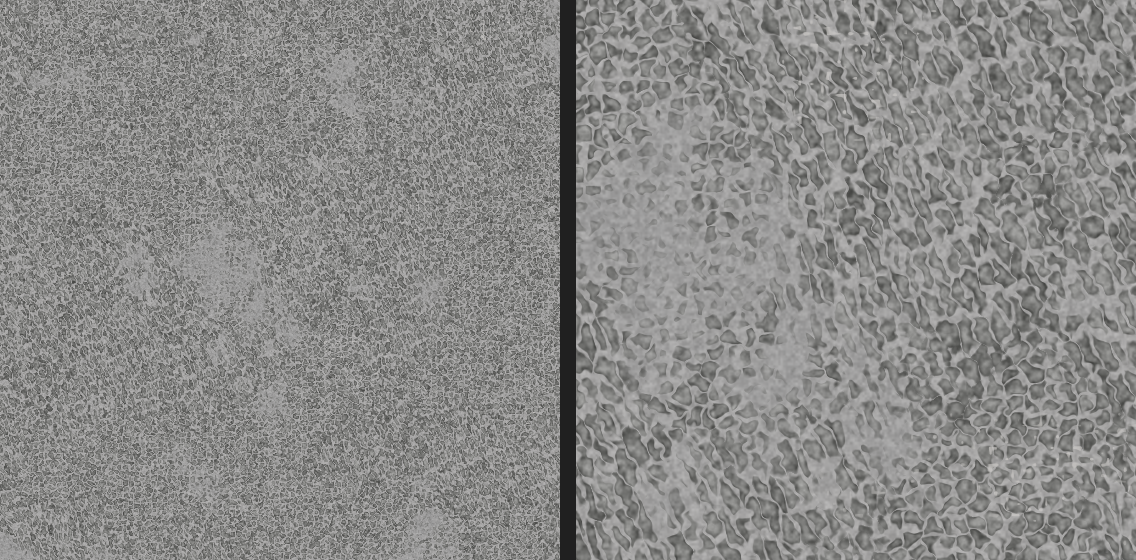
Left, the full canvas; right, a detail of the centre.
A three.js fragment shader for this texture:

```glsl
// Grey worn leather-like stone: dark pits in a pale net, slanted streaks and smooth bald patches.
varying vec2 vUv;

const vec3 NET_COLOR = vec3(0.650, 0.646, 0.644);
const vec3 PIT_DARK = vec3(0.315, 0.317, 0.308);
const vec3 PIT_PALE = vec3(0.595, 0.595, 0.587);
const vec3 PATCH_COLOR = vec3(0.612, 0.610, 0.610);
const vec3 FLECK_COLOR = vec3(0.80, 0.79, 0.78);

const float PIT_COUNT = 100.0;                  // round pits across the canvas
const vec2 STREAK_COUNT = vec2(124.0, 46.0);    // streaks across and along their slant
const vec2 STREAK_DIRECTION = vec2(0.42, -0.907);
const float WARP = 0.55;                        // raggedness of the outlines, in pits
const float NET_WIDTH = 0.20;
const float EDGE_SOFTNESS = 0.11;
const float GRAIN_SCALE = 400.0;
const float GRAIN_STRENGTH = 0.16;

float hash(vec2 p) {
  vec3 q = fract(vec3(p.xyx) * 0.1031);
  q += dot(q, q.yzx + 33.33);
  return fract((q.x + q.y) * q.z);
}

vec2 hash2(vec2 p) {
  return vec2(hash(p), hash(p + 71.7));
}

float noise(vec2 p) {
  vec2 cell = floor(p);
  vec2 f = fract(p);
  f = f * f * (3.0 - 2.0 * f);
  float low = mix(hash(cell), hash(cell + vec2(1.0, 0.0)), f.x);
  float high = mix(hash(cell + vec2(0.0, 1.0)), hash(cell + 1.0), f.x);
  return mix(low, high, f.y);
}

float fbm(vec2 p) {
  float sum = 0.0;
  float weight = 0.533;
  for (int i = 0; i < 4; i++) {
    sum += weight * noise(p);
    p = mat2(1.6, 1.2, -1.2, 1.6) * p + 17.3;
    weight *= 0.5;
  }
  return sum;
}

// Returns distance to the seed, gap to the second seed, and a random value per cell.
vec3 cells(vec2 p) {
  vec2 base = floor(p);
  float nearest = 9.0;
  float second = 9.0;
  float id = 0.0;
  for (int y = -1; y <= 1; y++) {
    for (int x = -1; x <= 1; x++) {
      vec2 cell = base + vec2(float(x), float(y));
      float d = length(cell + 0.1 + 0.8 * hash2(cell) - p);
      if (d < nearest) {
        second = nearest;
        nearest = d;
        id = hash(cell + 31.4);
      } else {
        second = min(second, d);
      }
    }
  }
  return vec3(nearest, second - nearest, id);
}

void main() {
  vec2 uv = vUv;

  // Large zones: where streaks run and where the surface is bald
  float streakZone = smoothstep(0.51, 0.59, fbm(uv * 5.5 + 40.0));
  float raggedness = noise(uv * 150.0) + noise(uv * 60.0) - 1.0;
  float patchZone = smoothstep(0.64, 0.86, fbm(uv * 8.0 + 8.0) + 0.10 * raggedness);

  // Round and stretched pits share one ragged warp
  vec2 warpPoint = uv * PIT_COUNT * 2.0;
  vec2 warp = WARP * (vec2(noise(warpPoint), noise(warpPoint + 53.0)) - 0.5);
  vec2 along = STREAK_DIRECTION;
  float bend = 0.012 * (noise(uv * 9.0) - 0.5);
  vec2 slanted = vec2(dot(uv, vec2(-along.y, along.x)) + bend, dot(uv, along));
  vec3 roundPit = cells(uv * PIT_COUNT + warp);
  vec3 streakPit = cells(slanted * STREAK_COUNT + warp * vec2(1.0, 0.5) + 200.0);
  vec3 pit = mix(roundPit, streakPit, streakZone);

  // Pit mask with an uneven, chipped net between the pits
  float chips = noise(uv * PIT_COUNT * 2.6 + 11.0) - 0.5;
  float netWidth = NET_WIDTH + 0.36 * chips + 0.12 * (pit.z - 0.5) + 0.30 * patchZone;
  float pitMask = smoothstep(netWidth - EDGE_SOFTNESS, netWidth + EDGE_SOFTNESS, pit.y);
  pitMask *= 1.0 - 0.65 * patchZone;

  // Pits are dark at the rim and paler, mottled, in the middle
  float middle = smoothstep(0.10, 0.50, pit.y - netWidth);
  float mottle = noise(uv * PIT_COUNT * 3.4 + 5.0);
  float paleness = 0.40 * middle + 0.32 * pit.z + 0.75 * mottle - 0.12;
  vec3 pitColor = mix(PIT_DARK, PIT_PALE, clamp(paleness, 0.0, 1.0));

  vec3 color = mix(NET_COLOR, PATCH_COLOR, patchZone);
  color = mix(color, pitColor, pitMask);

  // Fine grain and rare pale flecks
  float grain = 0.6 * noise(uv * GRAIN_SCALE) + 0.4 * noise(uv * GRAIN_SCALE * 1.7 + 7.0) - 0.5;
  color += GRAIN_STRENGTH * grain;
  float fleckZone = smoothstep(0.60, 0.76, fbm(uv * 8.0 + 60.0));
  float fleck = smoothstep(0.80, 0.95, noise(uv * 300.0 + 3.0)) * fleckZone;
  color = mix(color, FLECK_COLOR, 0.7 * fleck);

  gl_FragColor = vec4(color, 1.0);
}
```
